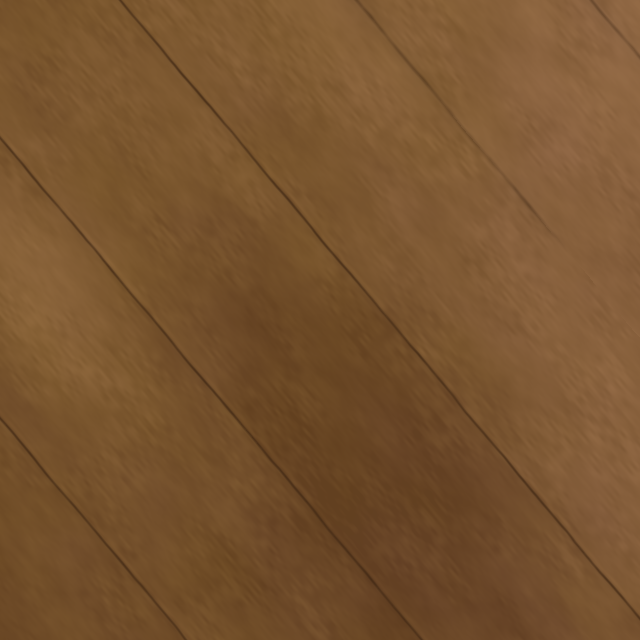
Reproduce this texture procedurally as a three.js fragment shader.

```glsl
varying vec2 vUv;

const vec2 GRAIN_DIR = vec2(0.643, -0.766);
const vec2 CROSS_DIR = vec2(0.766, 0.643);
const float PLANK_WIDTH = 0.282;
const float FIRST_SEAM = 0.223;
const float SEAM_HALF_WIDTH = 0.0019;
const float SEAM_WOBBLE = 0.0035;
const float MOTTLE_AMOUNT = 0.42;
const float BLOTCH_AMOUNT = 0.18;
const float STREAK_AMOUNT = 0.20;
const float FIBRE_AMOUNT = 0.24;
const float PLANK_VARIATION = 0.06;
const float LIGHT_PIVOT = 0.46;
const float LIGHT_CONTRAST = 1.32;
const float LIGHT_SHIFT = -0.035;
const vec3 DARK_WOOD = vec3(0.385, 0.250, 0.126);
const vec3 MID_WOOD = vec3(0.478, 0.336, 0.180);
const vec3 LIGHT_WOOD = vec3(0.572, 0.416, 0.252);
const vec3 ROSE_TINT = vec3(0.004, -0.002, 0.024);
const vec3 SEAM_COLOUR = vec3(0.245, 0.150, 0.075);

float hash(vec2 p) {
  vec3 q = fract(p.xyx * vec3(0.1031, 0.1030, 0.0973));
  q += dot(q, q.yzx + 33.33);
  return fract((q.x + q.y) * q.z);
}

float noise(vec2 p) {
  vec2 i = floor(p);
  vec2 f = fract(p);
  f = f * f * (3.0 - 2.0 * f);
  return mix(mix(hash(i), hash(i + vec2(1.0, 0.0)), f.x),
             mix(hash(i + vec2(0.0, 1.0)), hash(i + vec2(1.0, 1.0)), f.x), f.y);
}

float fbm(vec2 p) {
  float sum = 0.0;
  float amplitude = 0.5;
  for (int i = 0; i < 4; i++) {
    sum += amplitude * noise(p);
    p = p * 2.03 + 17.3;
    amplitude *= 0.5;
  }
  return sum / 0.9375;
}

vec2 toBoard(vec2 p) {
  return vec2(dot(p, GRAIN_DIR), dot(p, CROSS_DIR));
}

float glow(vec2 p, vec2 centre, vec2 radius) {
  vec2 d = (p - centre) / radius;
  return exp(-dot(d, d));
}

// Broad light falling across the floor
float roomLight(vec2 uv, vec2 board) {
  float light = mix(mix(0.30, 0.38, uv.x), mix(0.46, 0.88, uv.x), uv.y);
  light += 0.16 * smoothstep(0.6, 1.0, uv.x) * (1.0 - uv.y);
  light -= 0.26 * glow(board, toBoard(vec2(0.62, 0.26)), vec2(0.40, 0.16));
  light += 0.30 * glow(board, toBoard(vec2(0.06, 0.56)), vec2(0.28, 0.12));
  light += 0.10 * glow(board, toBoard(vec2(0.85, 0.50)), vec2(0.40, 0.14));
  return (light - LIGHT_PIVOT) * LIGHT_CONTRAST + LIGHT_PIVOT + LIGHT_SHIFT;
}

void main() {
  // Board space: x along the grain, y across it
  vec2 board = toBoard(vUv);
  float wobble = (fbm(vec2(board.x * 14.0 + 9.0, 4.0)) - 0.5) * SEAM_WOBBLE;
  float row = (board.y + wobble - FIRST_SEAM) / PLANK_WIDTH;
  float plank = floor(row);
  float seam = floor(row + 0.5);
  float seamOffset = (row - seam) * PLANK_WIDTH;

  // Wood tone with mottling, blotches and short fibres
  vec2 grain = board + vec2(plank * 3.71 + 8.0, 5.0);
  float mottle = fbm(grain * vec2(4.5, 8.0)) - 0.5;
  float blotch = fbm(grain * vec2(16.0, 30.0) + 13.0) - 0.5;
  float streak = fbm(grain * vec2(22.0, 75.0) + 31.0) - 0.5;
  float fibre = noise(grain * vec2(60.0, 210.0)) - 0.5;
  float fibrePatch = 0.25 + 0.75 * smoothstep(0.3, 0.7, noise(grain * vec2(11.0, 20.0) + 53.0));
  float tone = roomLight(vUv, board);
  tone += (hash(vec2(plank + 20.0, 7.0)) - 0.5) * PLANK_VARIATION;
  tone += mottle * MOTTLE_AMOUNT + blotch * BLOTCH_AMOUNT + streak * STREAK_AMOUNT;
  tone += fibre * fibrePatch * FIBRE_AMOUNT;
  tone = clamp(tone, 0.0, 1.0);
  vec3 colour = mix(DARK_WOOD, MID_WOOD, clamp(tone * 2.0, 0.0, 1.0));
  colour = mix(colour, LIGHT_WOOD, clamp(tone * 2.0 - 1.0, 0.0, 1.0));

  // Patchy rose tint, stronger to the right
  float rose = fbm(board * vec2(7.0, 12.0) + 71.0) - 0.5;
  colour += ROSE_TINT * (smoothstep(0.45, 0.95, vUv.x) * 0.75 + rose * 1.1);

  // Seams grow faint and soft toward the far boards
  float faint = smoothstep(2.4, 2.9, seam);
  float wear = fbm(vec2(board.x * 24.0 + 30.0, seam * 5.0 + 40.0));
  float strength = mix(0.40 + 0.40 * wear, 0.08 + 0.40 * wear, faint);
  float fade = 1.0 - smoothstep(-0.02, 0.13, board.x);
  strength *= mix(1.0, fade, faint);
  float distanceToSeam = abs(seamOffset);
  float line = 1.0 - smoothstep(0.0, SEAM_HALF_WIDTH * mix(1.8, 2.4, faint), distanceToSeam);
  float shade = exp(-distanceToSeam / mix(0.005, 0.010, faint));
  float bevel = glow(vec2(seamOffset, 0.0), vec2(0.006, 0.0), vec2(0.003, 1.0));
  colour *= 1.0 - mix(0.12, 0.26, faint) * shade * strength;
  colour += LIGHT_WOOD * bevel * strength * 0.07;
  colour = mix(colour, SEAM_COLOUR, line * strength);

  gl_FragColor = vec4(colour, 1.0);
}
```
